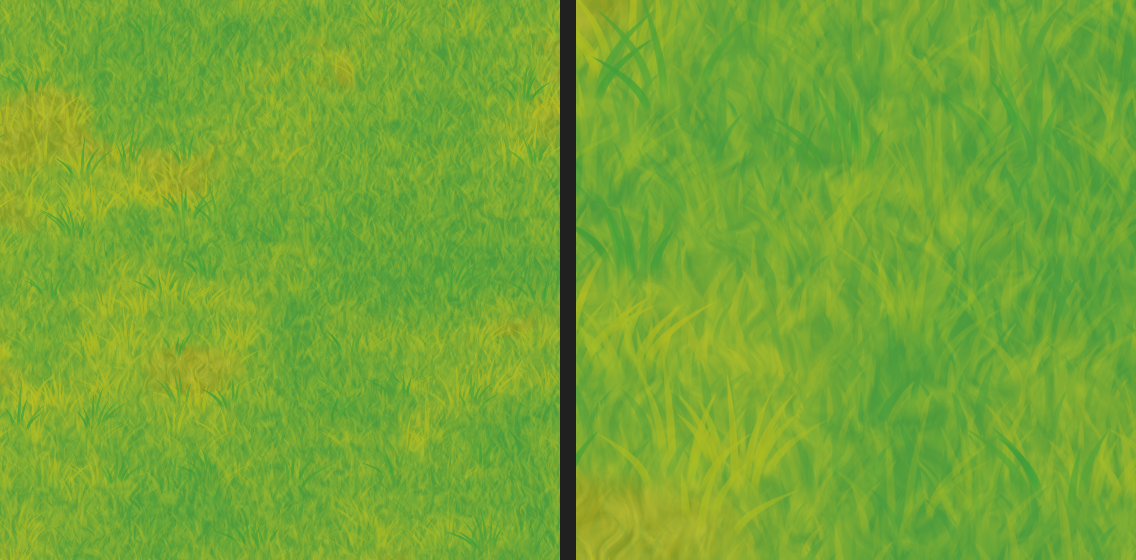
Left: the whole. Right: its middle third, enlarged.
A Shadertoy shader for this texture:

```glsl
// Painted meadow: drifting green and yellow patches, fine grass strokes and scattered tufts.

float hash(vec2 p) {
    vec3 q = fract(p.xyx * vec3(0.1031, 0.1030, 0.0973));
    q += dot(q, q.yzx + 33.33);
    return fract((q.x + q.y) * q.z);
}

float noise(vec2 p) {
    vec2 cell = floor(p), f = fract(p);
    f = f * f * (3.0 - 2.0 * f);
    float low = mix(hash(cell), hash(cell + vec2(1, 0)), f.x);
    float high = mix(hash(cell + vec2(0, 1)), hash(cell + vec2(1, 1)), f.x);
    return mix(low, high, f.y);
}

float fbm(vec2 p) {
    float sum = 0.0, weight = 0.53;
    for (int i = 0; i < 4; i++) {
        sum += weight * noise(p);
        p = mat2(1.6, 1.2, -1.2, 1.6) * p + 17.3;
        weight *= 0.5;
    }
    return sum;
}

// Coverage of a tapered blade that bends sideways as it rises from the origin.
float blade(vec2 p, float height, float lean, float width) {
    float t = p.y / height;
    if (t <= 0.0 || t >= 1.0) return 0.0;
    float slope = 2.0 * lean * t / height;
    float dist = abs(p.x - lean * t * t) / sqrt(1.0 + slope * slope);
    float halfWidth = width * (1.0 - t) * (0.5 + t) * 1.7;
    float soft = max(0.0005, 0.5 / iResolution.y);
    float ends = smoothstep(0.0, 0.35, t) * smoothstep(1.0, 0.9, t);
    return smoothstep(soft, -soft, dist - halfWidth) * ends;
}

// Short overlapping strokes; each one shifts the tone around its patch.
float grassTone(vec2 uv, float tone, float patchTone) {
    for (int layer = 0; layer < 6; layer++) {
        float seed = float(layer) * 37.0;
        float count = 64.0 - 7.0 * float(layer);
        vec2 p = uv * count + seed * 0.37;
        for (int y = 0; y >= -1; y--)
        for (int x = -1; x <= 1; x++) {
            vec2 id = floor(p) + vec2(x, y);
            float a = hash(id + seed), b = hash(id + seed + 91.7), c = hash(id + seed + 153.1);
            vec2 local = (p - id - vec2(a, b * 0.4)) / count;
            float cover = blade(local, (0.8 + 0.8 * c) / count, (b - 0.5) * 1.5 / count, 0.09 / count);
            tone = mix(tone, patchTone + (fract(a * 7.3 + c) - 0.47) * 1.15, cover * 0.65);
        }
    }
    return tone;
}

// Uneven fans of long blades, one possible tuft per grid cell.
vec3 addTufts(vec3 color, vec2 uv, float patchTone, float seed, bool dark) {
    float count = dark ? 9.0 : 12.0;
    vec2 p = uv * count + seed;
    for (int y = 0; y >= -1; y--)
    for (int x = -1; x <= 1; x++) {
        vec2 id = floor(p) + vec2(x, y);
        float a = hash(id + seed), b = hash(id + seed + 41.0), pick = hash(id + seed + 83.0);
        if (pick > (dark ? 0.5 : 0.8)) continue;
        vec2 local = (p - id - vec2(a, b * 0.5)) / count;
        float size = mix(0.55, 1.0, hash(id + seed + 127.0));
        float tilt = (fract(a * 5.0 + b) - 0.5) * 0.04;
        for (int i = 0; i < 8; i++) {
            float k = float(i);
            float h = hash(id * 3.1 + vec2(k * 5.7, seed));
            if (h < 0.3) continue;
            float spread = (k - 3.5) / 3.5 + (h - 0.65) * 0.7;
            float height = size * mix(0.095, 0.055, min(abs(spread), 1.0)) * (0.45 + 0.6 * h);
            vec2 root = vec2(spread * 0.016, fract(h * 17.0) * 0.02);
            float cover = blade(local - root, height, spread * 0.036 * size + tilt, 0.0025);
            vec3 leaf = dark
                ? mix(vec3(0.20, 0.61, 0.23), vec3(0.34, 0.65, 0.22), h)
                : mix(vec3(0.54, 0.72, 0.17), vec3(0.75, 0.74, 0.11), h * 0.4 + patchTone * 0.6);
            float strength = dark ? 0.8 : mix(0.3, 0.85, smoothstep(0.25, 0.65, patchTone));
            color = mix(color, leaf, cover * strength * mix(0.6, 1.0, size));
        }
    }
    return color;
}

void mainImage(out vec4 fragColor, in vec2 fragCoord) {
    vec2 uv = fragCoord / iResolution.y;

    // Broad patches with ragged edges, wider than tall and rising slightly to the right
    vec2 drift = vec2(uv.x * 4.2, (uv.y - uv.x * 0.12) * 8.0);
    drift += (vec2(noise(uv * 9.0 + 3.0), noise(uv * 9.0 + 70.0)) - 0.5) * 0.9;
    float patchTone = clamp(0.45 + (fbm(drift + 4.7) - 0.5) * 1.35, 0.02, 0.9);

    // Mottled brushwork under and over the strokes
    vec2 warp = vec2(noise(uv * 45.0), noise(uv * 45.0 + 50.0)) * 0.022;
    float brush = fbm((uv + warp) * vec2(150.0, 70.0)) - 0.5;
    float tone = grassTone(uv, patchTone + brush * 0.9, patchTone);
    tone += brush * 0.32;

    vec3 color = mix(vec3(0.36, 0.64, 0.23), vec3(0.62, 0.71, 0.17), clamp(tone, -0.2, 1.15));

    // Dry ochre spots inside the yellow patches
    float dry = smoothstep(0.52, 0.8, noise(uv * vec2(6.0, 9.0) + 21.0)) * smoothstep(0.42, 0.68, patchTone);
    color = mix(color, vec3(0.65, 0.64, 0.15) + brush * 0.18, dry * 0.6);

    color = addTufts(color, uv, patchTone, 11.0, false);
    color = addTufts(color, uv, patchTone, 29.0, false);
    color = addTufts(color, uv, patchTone, 53.0, true);
    fragColor = vec4(color * (1.0 + brush * 0.08), 1.0);
}
```
